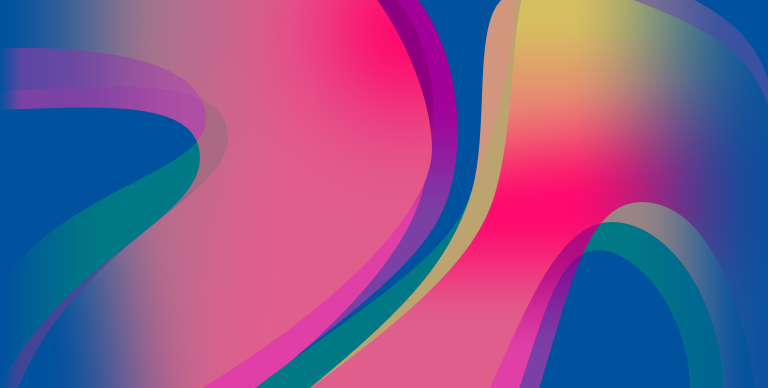
This background is drawn by a Shadertoy shader. Its source:

```glsl
// Translucent folded ribbons in pink, purple, teal and tan over deep blue.
// Each ribbon edge is a pair of smoothly joined cubic curves; even-odd crossings
// give the side, distance gives soft edges, and overlaps pick the tint.

#define CANVAS vec2(7.68, 3.88)
#define STEPS 20
#define BLUE vec3(0.0, 0.32, 0.62)
#define TEAL vec3(0.0, 0.47, 0.52)
#define HOT vec3(1.0, 0.04, 0.43)
#define PINK vec3(0.88, 0.37, 0.55)
#define MAUVE vec3(0.60, 0.47, 0.55)
#define PURPLE vec3(0.48, 0.25, 0.65)
#define MAGENTA vec3(0.88, 0.25, 0.65)
#define VIOLET vec3(0.64, 0.0, 0.60)
#define TAN vec3(0.74, 0.64, 0.44)
#define YELLOW vec3(0.84, 0.75, 0.38)

vec2 cubic(vec2 a, vec2 b, vec2 c, vec2 d, float t) {
    float s = 1.0 - t;
    return s*s*s*a + 3.0*s*s*t*b + 3.0*s*t*t*c + t*t*t*d;
}

// Coverage of the area left of (or enclosed by) two cubics joined at d
float leftOf(vec2 p, vec2 a, vec2 b, vec2 c, vec2 d, vec2 f, vec2 g) {
    float dist = 1e3, side = -1.0;
    vec2 prev = a, e = 2.0*d - c;
    for (int i = 1; i <= 2*STEPS; i++) {
        float t = float(i) / float(STEPS);
        vec2 next = t <= 1.0 ? cubic(a, b, c, d, t) : cubic(d, e, f, g, t - 1.0);
        vec2 seg = next - prev, rel = p - prev;
        float h = clamp(dot(rel, seg) / dot(seg, seg), 0.0, 1.0);
        dist = min(dist, length(rel - h*seg));
        if ((prev.y > p.y) != (next.y > p.y) && rel.x < seg.x*rel.y/seg.y) side = -side;
        prev = next;
    }
    return clamp(0.5 + side*dist*iResolution.y/CANVAS.y, 0.0, 1.0);
}

// Left sheet: blue to mauve to pink, with a hot upper right
vec3 leftSheet(vec2 p) {
    float low = max(p.y - 1.9, 0.0);
    vec3 col = mix(BLUE, MAUVE, smoothstep(-0.1, 1.7, p.x - 0.35*low));
    col = mix(col, PINK, smoothstep(0.9, 3.3, p.x + 0.15*p.y));
    float glow = exp(-1.1*dot(p - vec2(4.1, 0.3), p - vec2(4.1, 0.3)));
    return mix(col, HOT, glow);
}

// Right sheet: yellow top, hot waist, pink foot, fading to blue at the right
vec3 rightSheet(vec2 p) {
    vec3 col = mix(YELLOW, vec3(0.91, 0.53, 0.45), smoothstep(0.1, 1.2, p.y));
    col = mix(col, HOT, smoothstep(0.9, 2.1, p.y + 0.12*(p.x - 5.2)));
    col = mix(col, PINK, smoothstep(2.1, 3.3, p.y));
    return mix(col, BLUE, 0.95*smoothstep(5.6, 7.75, p.x));
}

// Nose-shaped fold entering from the left
vec3 leftFold(vec3 col, vec2 p) {
    float outer = leftOf(p, vec2(-0.1, 0.48), vec2(1.2, 0.45), vec2(2.06, 0.65),
                         vec2(2.06, 1.2), vec2(0.5, 1.9), vec2(-0.1, 3.0));
    float inner = leftOf(p, vec2(-0.1, 1.1), vec2(0.9, 1.08), vec2(2.0, 0.95),
                         vec2(2.0, 1.58), vec2(0.6, 2.6), vec2(-0.05, 3.95));
    float shade = leftOf(p, vec2(-0.1, 0.92), vec2(1.2, 0.85), vec2(2.28, 0.75),
                         vec2(2.28, 1.38), vec2(0.75, 2.4), vec2(0.15, 3.95));
    vec3 shadeTint = mix(vec3(0.64, 0.42, 0.50), vec3(0.32, 0.26, 0.58), smoothstep(1.7, 2.8, p.y));
    col = mix(col, shadeTint, 0.8*shade);
    vec3 band = mix(PURPLE, vec3(0.69, 0.30, 0.65), smoothstep(0.6, 2.0, p.x));
    col = mix(col, band, outer*mix(0.72, 0.95, shade));
    vec3 teal = mix(BLUE, TEAL, smoothstep(-0.2, 1.1, p.x));
    col = mix(col, mix(teal, BLUE, outer), inner);
    return mix(BLUE, col, smoothstep(-0.05, 0.25, p.x));
}

// Arch rising from the lower right edge
vec3 rightArch(vec3 col, vec2 p) {
    float back = leftOf(p, vec2(5.38, 3.92), vec2(5.7, 2.9), vec2(5.85, 2.02),
                        vec2(6.42, 2.02), vec2(7.4, 2.8), vec2(7.55, 3.92));
    float front = leftOf(p, vec2(4.88, 3.92), vec2(5.3, 3.0), vec2(5.6, 2.22),
                         vec2(6.12, 2.22), vec2(7.2, 2.9), vec2(7.24, 3.92));
    float core = leftOf(p, vec2(5.18, 3.92), vec2(5.45, 3.1), vec2(5.6, 2.5),
                        vec2(5.98, 2.5), vec2(6.9, 3.1), vec2(6.9, 3.92));
    float rise = smoothstep(3.6, 2.4, p.y);
    vec3 rim = mix(vec3(0.60, 0.52, 0.52), BLUE, smoothstep(6.3, 7.6, p.x));
    vec3 leg = mix(mix(MAGENTA, vec3(0.70, 0.04, 0.50), rise),
                   mix(PURPLE, vec3(0.52, 0.03, 0.58), rise), core);
    vec3 hollow = mix(mix(TEAL, vec3(0.0, 0.40, 0.57), smoothstep(6.2, 7.2, p.x)), BLUE, core);
    col = mix(col, rim, back);
    return mix(col, mix(leg, hollow, back), front);
}

void mainImage(out vec4 fragColor, in vec2 fragCoord) {
    vec2 uv = fragCoord / iResolution.xy;
    vec2 p = vec2(uv.x, 1.0 - uv.y) * CANVAS;   // y runs downward

    // Left sheet and the purple ribbon along its right edge
    float sheet = leftOf(p, vec2(3.95, -0.03), vec2(4.4, 0.5), vec2(4.42, 1.35),
                         vec2(4.2, 2.0), vec2(3.3, 3.3), vec2(2.55, 3.92));
    float ribbonIn = leftOf(p, vec2(3.75, -0.03), vec2(4.0, 0.3), vec2(4.32, 0.95),
                            vec2(4.32, 1.5), vec2(3.5, 3.0), vec2(1.95, 3.92));
    float ribbonOut = leftOf(p, vec2(4.16, -0.03), vec2(4.58, 0.5), vec2(4.68, 1.4),
                             vec2(4.47, 2.0), vec2(3.55, 3.1), vec2(2.5, 3.92));
    float fall = smoothstep(0.9, 2.3, p.y);
    vec3 ribbon = mix(mix(VIOLET, PURPLE, fall), mix(vec3(0.56, 0.0, 0.50), MAGENTA, fall), sheet);
    vec3 col = mix(BLUE, ribbon, max(ribbonOut, sheet));
    col = leftFold(mix(col, leftSheet(p), ribbonIn), p);

    // Right sheet, its pale top band and the teal ribbon crossing its left edge
    float start = 1.0 - leftOf(p, vec2(5.05, -0.03), vec2(4.7, 0.2), vec2(4.92, 1.35),
                               vec2(4.69, 2.0), vec2(4.05, 3.1), vec2(3.05, 3.92));
    float tealIn = 1.0 - leftOf(p, vec2(5.15, -0.03), vec2(5.15, 0.7), vec2(4.9, 1.4),
                                vec2(4.68, 2.0), vec2(3.5, 3.15), vec2(2.5, 3.92));
    float tealOut = 1.0 - leftOf(p, vec2(5.22, -0.03), vec2(5.1, 0.5), vec2(5.13, 1.4),
                                 vec2(4.93, 2.0), vec2(4.1, 3.15), vec2(3.05, 3.92));
    float crest = leftOf(p, vec2(6.2, -0.05), vec2(6.6, 0.1), vec2(7.0, 0.25),
                         vec2(7.3, 0.5), vec2(8.0, 1.2), vec2(8.0, 4.0));
    float corner = leftOf(p, vec2(6.85, -0.05), vec2(7.1, 0.08), vec2(7.3, 0.2),
                          vec2(7.45, 0.38), vec2(8.0, 1.0), vec2(8.0, 4.0));
    vec3 crestTint = mix(vec3(0.50, 0.44, 0.58), vec3(0.22, 0.32, 0.63), smoothstep(6.3, 7.4, p.x));
    vec3 right = mix(BLUE, mix(crestTint, rightSheet(p), crest), corner);
    vec3 overlap = mix(vec3(0.82, 0.59, 0.49), TAN, tealIn);
    col = mix(col, TEAL, tealIn);
    col = mix(col, overlap, start);
    col = mix(col, rightArch(right, p), tealOut);
    fragColor = vec4(col, 1.0);
}
```
